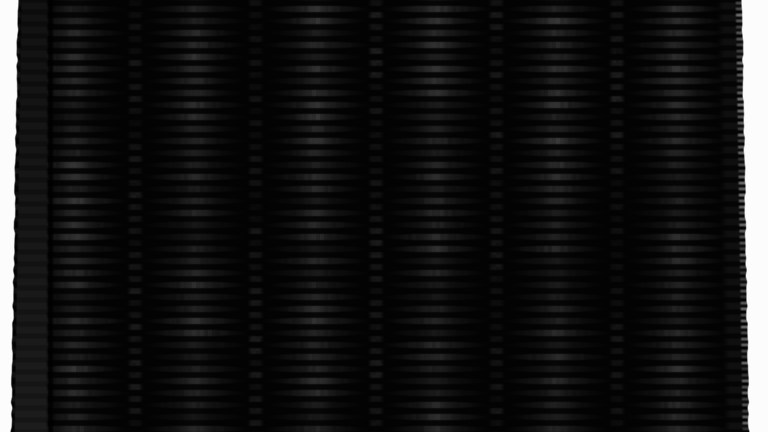
Reproduce this pattern procedurally as a Shadertoy shader.

```glsl
// A black woven panel on white: six broad columns of lens-shaped weft stripes,
// 36 rows high, with narrow knots half a repeat away in both directions.
// Strands come from periodic distances, wear from hashes, edges from sloped lines.

float hash(vec2 p) {
    return fract(sin(dot(p, vec2(127.1, 311.7))) * 43758.5453);
}

float noise(vec2 p) {
    vec2 i = floor(p), f = fract(p);
    f = f * f * (3.0 - 2.0 * f);
    return mix(mix(hash(i), hash(i + vec2(1, 0)), f.x),
               mix(hash(i + vec2(0, 1)), hash(i + vec2(1, 1)), f.x), f.y);
}

// Soft horizontal strand of the given half thickness, in row units
float strand(float row, float halfThickness, float blur) {
    float d = abs(fract(row) - 0.5);
    return 1.0 - smoothstep(halfThickness - blur, halfThickness + blur, d);
}

float weave(vec2 uv, float blur) {
    float column = (uv.x - 0.0977) / 0.1568;
    float row = uv.y * 36.0 + 0.25;

    // Broad strands taper away from each column centre
    float d = abs(fract(column + 0.5) - 0.5);
    vec2 cell = vec2(floor(column + 0.5), floor(row));
    float reach = 1.0 - smoothstep(0.12, 0.46, d + 0.05 * (hash(cell) - 0.5));
    float crown = exp(-90.0 * d * d);
    float wide = strand(row, 0.12 + 0.14 * reach, blur) * reach;
    float wear = 0.65 + 0.7 * hash(cell + 7.0);
    float tone = wide * (0.052 + 0.062 * crown) * wear;

    // Narrow knots sit between the columns on the alternate half row
    float knot = 1.0 - smoothstep(0.025, 0.075, 0.5 - d);
    vec2 knotCell = vec2(floor(column), floor(row + 0.5));
    tone += knot * strand(row + 0.5, 0.24, blur) * (0.03 + 0.05 * hash(knotCell + 19.0));

    // Fine warp ribs and slow patches of fading
    float rib = 0.85 + 0.3 * hash(vec2(floor(uv.x * 192.0), cell.y));
    float fade = 0.7 + 0.6 * noise(uv * vec2(12.0, 7.0));
    return 0.012 + tone * rib * fade + 0.012 * crown;
}

void mainImage(out vec4 fragColor, in vec2 fragCoord) {
    vec2 uv = fragCoord / iResolution.xy;
    vec2 px = 1.0 / iResolution.xy;
    float blur = max(0.09, 18.0 * px.y);

    // The panel widens slightly towards the bottom
    float leftEdge = mix(0.0145, 0.0235, uv.y);
    float rightEdge = mix(0.975, 0.966, uv.y);
    float fromLeft = uv.x - leftEdge;
    float fromRight = rightEdge - uv.x;
    float tone = weave(uv, blur);

    // Left selvage: a grey ribbed strip, lighter low down
    float ribs = strand(uv.y * 36.0, 0.28, blur);
    float selvage = smoothstep(0.003, 0.006, fromLeft)
                  * (1.0 - smoothstep(0.059, 0.064, uv.x));
    float selvageTone = mix(0.085, 0.045, uv.y) + 0.025 * ribs;
    tone = mix(tone, selvageTone, selvage);
    tone *= 1.0 - 0.8 * smoothstep(0.062, 0.064, uv.x) * (1.0 - smoothstep(0.067, 0.071, uv.x));

    // Right selvage: dark strip ending in a stitched grey border
    float hem = 1.0 - smoothstep(0.022, 0.034, fromRight);
    tone = mix(tone, 0.018 + 0.04 * ribs, hem);
    float border = 1.0 - smoothstep(0.006, 0.01, fromRight);
    float stitch = strand(uv.y * 72.0, 0.25, max(0.1, 36.0 * px.y));
    tone += border * stitch * (0.12 + 0.25 * hash(vec2(floor(uv.y * 72.0), 3.0)));

    // Slightly frayed outline against the white ground
    float fray = 0.002 * (noise(vec2(uv.y * 72.0, 5.0)) - 0.5);
    float inside = smoothstep(-px.x, px.x, fromLeft + fray)
                 * smoothstep(-px.x, px.x, fromRight + fray);
    fragColor = vec4(vec3(mix(0.99, tone, inside)), 1.0);
}
```
